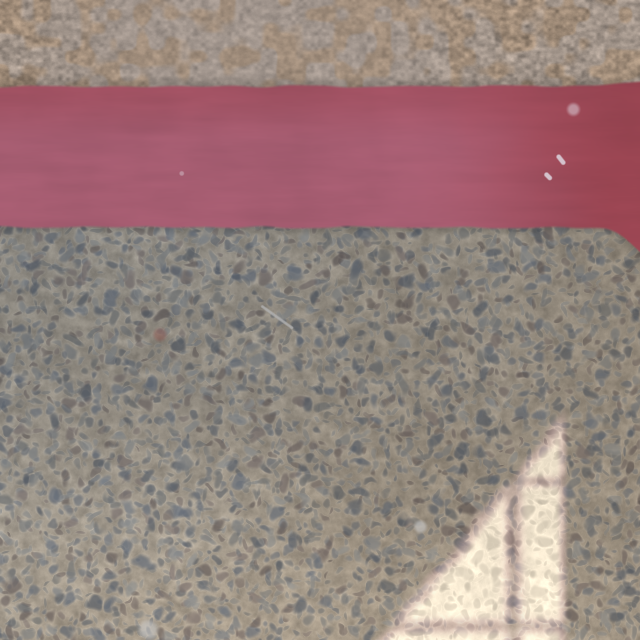
A Shadertoy shader for this texture:

```glsl
const vec3 MORTAR = vec3(0.61, 0.58, 0.54);
const vec3 STONE_BLUE = vec3(0.35, 0.38, 0.43);
const vec3 STONE_GREY = vec3(0.48, 0.49, 0.50);
const vec3 STONE_BROWN = vec3(0.42, 0.39, 0.39);
const vec3 CONCRETE = vec3(0.62, 0.57, 0.53);
const vec3 PAINT = vec3(0.66, 0.37, 0.45);
const vec3 PAINT_WORN = vec3(0.60, 0.27, 0.32);
const vec3 SUNLIGHT = vec3(0.94, 0.89, 0.80);
const float BAND_TOP = 0.865;
const float BAND_BOTTOM = 0.645;
const float STONE_SCALE = 42.0;
const float PEBBLE_SCALE = 64.0;

float hash(vec2 p) {
    return fract(sin(dot(p, vec2(127.1, 311.7))) * 43758.5);
}
float noise(vec2 p) {
    vec2 i = floor(p), f = fract(p);
    f = f * f * (3.0 - 2.0 * f);
    return mix(mix(hash(i), hash(i + vec2(1, 0)), f.x),
               mix(hash(i + vec2(0, 1)), hash(i + vec2(1, 1)), f.x), f.y);
}
float fbm(vec2 p) {
    float sum = 0.0, gain = 0.533;
    for (int i = 0; i < 4; i++, gain *= 0.5) {
        sum += gain * noise(p);
        p = mat2(1.6, 1.2, -1.2, 1.6) * p + 7.3;
    }
    return sum;
}

// Soft marks: line, round spot, endless bar
float stroke(vec2 p, vec2 a, vec2 b, float width) {
    vec2 d = b - a;
    float dist = length(p - a - d * clamp(dot(p - a, d) / dot(d, d), 0.0, 1.0));
    return 1.0 - smoothstep(width, width + 0.002 + 0.7 / iResolution.y, dist);
}
float spot(vec2 p, vec2 centre, float radius) {
    return 1.0 - smoothstep(0.4 * radius, radius, length(p - centre));
}
float bar(float offset, float width) {
    return exp(-offset * offset / (width * width));
}

// Rotated, uneven ellipses over a jittered grid
vec3 addStones(vec3 ground, vec2 uv, float scale, float density, float strength) {
    vec2 p = uv * scale;
    p += 0.6 * (vec2(noise(p * 1.4), noise(p * 1.4 + 31.0)) - 0.5);
    float soft = 0.14 + 0.7 * scale / iResolution.y;
    for (int k = 0; k < 9; k++) {
        vec2 id = floor(p) + vec2(k % 3 - 1, k / 3 - 1);
        float present = step(hash(id + scale), density);
        float tone = hash(id + 5.7);
        vec2 q = p - id - 0.15 - 0.7 * vec2(hash(id + 17.0), hash(id + 43.0));
        float angle = 6.2832 * hash(id + 71.0);
        q = mat2(cos(angle), sin(angle), -sin(angle), cos(angle)) * q;
        float d = length(q * vec2(1.0, mix(1.1, 2.0, tone))) - mix(0.26, 0.50, hash(id + 91.0));
        vec3 tint = mix(STONE_BLUE, STONE_GREY, smoothstep(0.15, 0.7, tone));
        tint = mix(tint, STONE_BROWN, step(0.78, hash(id + 113.0)));
        tint *= 0.88 + 0.28 * hash(id + 131.0);
        ground += 0.025 * present * (1.0 - smoothstep(0.0, 0.18, abs(d - 0.08)));
        ground = mix(ground, tint, present * strength * (1.0 - smoothstep(-soft, soft, d)));
    }
    return ground;
}

vec3 gravel(vec2 uv) {
    vec3 col = MORTAR * (0.80 + 0.36 * fbm(uv * 75.0));
    col = addStones(col, uv + 0.37, PEBBLE_SCALE, 0.82, 0.58);
    col = addStones(col, uv, STONE_SCALE, 0.68, 0.70);
    float broad = fbm(uv * 5.0);
    float coolness = smoothstep(-0.5, 0.6, uv.y - 0.7 * uv.x + 0.3 * (broad - 0.5));
    col *= mix(vec3(1.02, 0.99, 0.94), vec3(0.98, 1.0, 1.01), coolness);
    float shade = mix(1.09, 0.93, smoothstep(0.05, 0.5, uv.y + 0.2 * uv.x));
    return col * shade * (0.95 + 0.12 * broad);
}

vec3 concrete(vec2 uv) {
    float grain = 0.6 * fbm(uv * vec2(85.0, 115.0)) + 0.4 * noise(uv * 170.0);
    vec3 col = CONCRETE * (0.68 + 0.66 * grain);
    col = mix(col, vec3(0.64, 0.60, 0.58), 0.4 * spot(uv, vec2(0.4, 0.95), 0.4));
    col *= mix(vec3(1.0), vec3(1.0, 0.95, 0.88), smoothstep(0.4, 0.65, noise(uv * 45.0)));
    return col * (0.86 + 0.14 * smoothstep(0.0, 0.02, uv.y - BAND_TOP));
}

vec3 paint(vec2 uv) {
    float cloud = fbm(uv * 9.0);
    vec3 col = mix(PAINT, PAINT_WORN, smoothstep(0.65, 1.0, uv.x + 0.12 * (cloud - 0.5)));
    col = mix(col, PAINT_WORN, 0.5 * smoothstep(0.77, BAND_TOP, uv.y));
    col *= 0.90 + 0.08 * fbm(uv * vec2(8.0, 65.0)) + 0.10 * cloud;
    float flecks = 0.6 * spot(uv, vec2(0.896, 0.829), 0.013) + 0.5 * spot(uv, vec2(0.284, 0.729), 0.005);
    flecks += stroke(uv, vec2(0.873, 0.755), vec2(0.880, 0.746), 0.002);
    flecks += stroke(uv, vec2(0.854, 0.727), vec2(0.859, 0.722), 0.002);
    return mix(col, vec3(0.83, 0.76, 0.80), min(flecks, 1.0));
}

// Sunlit wedge crossed by blurred window bars
float sunPatch(vec2 uv) {
    float slope = 0.805 * (uv.x - 0.595) - 0.65 * uv.y + 0.012 * (noise(uv * 30.0) - 0.5);
    float wedge = smoothstep(-0.010, 0.022, slope) * (1.0 - smoothstep(0.868, 0.890, uv.x));
    float post = bar(uv.x - 0.802, 0.012) * (1.0 - smoothstep(0.22, 0.27, uv.y));
    float rails = bar(uv.y - 0.022, 0.010) + 0.8 * bar(uv.y - 0.247, 0.008);
    return wedge * (1.0 - 0.75 * post) * (1.0 - 0.6 * rails);
}

void mainImage(out vec4 fragColor, in vec2 fragCoord) {
    vec2 uv = fragCoord / iResolution.xy;
    float soft = 0.002 + 0.7 / iResolution.y;
    float ripple = 0.004 * (noise(vec2(uv.x * 22.0, 3.0)) - 0.5);
    float flare = smoothstep(0.92, 1.02, uv.x);
    float top = BAND_TOP + ripple + 0.010 * flare;
    float bottom = BAND_BOTTOM - ripple - 0.05 * flare * flare;
    vec3 col = gravel(uv);
    col = mix(col, vec3(0.55, 0.34, 0.31), 0.5 * spot(uv, vec2(0.25, 0.477), 0.014));
    col = mix(col, vec3(0.78), 0.6 * (spot(uv, vec2(0.657, 0.177), 0.013) + spot(uv, vec2(0.232, 0.017), 0.02)));
    col = mix(col, vec3(0.70), 0.8 * stroke(uv, vec2(0.410, 0.521), vec2(0.456, 0.488), 0.0005));
    float light = sunPatch(uv);
    col = mix(col, min(SUNLIGHT * (0.42 + dot(col, vec3(0.36))), 1.0), light);
    col += vec3(0.10, -0.05, 0.06) * light * (1.0 - light);
    // Painted band and upper slab
    col *= 0.88 + 0.12 * smoothstep(0.0, 0.014, bottom - uv.y);
    col = mix(col, paint(uv), smoothstep(bottom - soft, bottom + soft, uv.y));
    col = mix(col, concrete(uv), smoothstep(top - soft, top + soft, uv.y));
    fragColor = vec4(col, 1.0);
}
```
